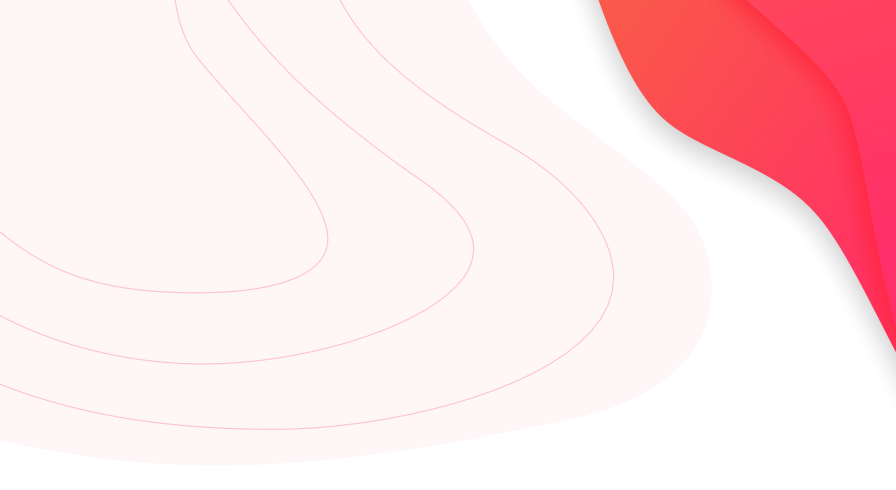
Reproduce this background procedurally as a Shadertoy shader.

```glsl
// Flowing paper-cut background: a white blob with thin contour lines on blush,
// and two overlapping red waves with soft shadows in the upper right corner.
// Each outline is a pen path of cubic curves turned into a signed distance.

const vec2 CANVAS = vec2(768.0, 420.0);   // design grid, y pointing down
const int STEPS = 20;                     // chords per cubic curve

const vec3 WHITE = vec3(1.0);
const vec3 BLUSH = vec3(0.995, 0.964, 0.967);
const vec3 LINE_PINK = vec3(1.0, 0.75, 0.81);
const vec3 CORAL = vec3(0.98, 0.345, 0.29);
const vec3 ROSE = vec3(1.0, 0.205, 0.385);
const vec3 SCARLET = vec3(1.0, 0.265, 0.365);
const vec3 MAGENTA = vec3(1.0, 0.185, 0.41);
const vec3 DEEP_RED = vec3(1.0, 0.14, 0.22);

struct Path {
    vec2 point;     // place being measured
    vec2 pen;       // current end of the path
    float dist2;    // squared distance to the path
    float side;     // flips at each crossing of a ray to the right
};

Path moveTo(vec2 point, vec2 start) {
    return Path(point, start, 1e9, 1.0);
}

void lineTo(inout Path path, vec2 end) {
    vec2 edge = end - path.pen;
    vec2 rel = path.point - path.pen;
    float along = clamp(dot(rel, edge) / dot(edge, edge), 0.0, 1.0);
    vec2 gap = rel - along * edge;
    path.dist2 = min(path.dist2, dot(gap, gap));
    bool spans = (path.pen.y > path.point.y) != (end.y > path.point.y);
    if (spans && rel.x < edge.x * rel.y / edge.y) path.side = -path.side;
    path.pen = end;
}

void curveTo(inout Path path, vec2 b, vec2 c, vec2 d) {
    vec2 a = path.pen;
    for (int i = 1; i <= STEPS; i++) {
        float t = float(i) / float(STEPS);
        float s = 1.0 - t;
        lineTo(path, s * s * s * a + 3.0 * s * t * (s * b + t * c) + t * t * t * d);
    }
}

// Negative to the left of the path, positive to its right
float signedDistance(Path path) {
    return path.side * sqrt(path.dist2);
}

float innerContour(vec2 p) {
    Path path = moveTo(p, vec2(150, -1));
    curveTo(path, vec2(153, 20), vec2(159, 38), vec2(172, 53));
    curveTo(path, vec2(215, 105), vec2(281, 165), vec2(281, 205));
    curveTo(path, vec2(281, 238), vec2(230, 251), vec2(170, 251));
    curveTo(path, vec2(90, 251), vec2(45, 236), vec2(-1, 198));
    return signedDistance(path);
}

float middleContour(vec2 p) {
    Path path = moveTo(p, vec2(195, -1));
    curveTo(path, vec2(235, 58), vec2(290, 104), vec2(350, 147));
    curveTo(path, vec2(382, 168), vec2(406, 190), vec2(406, 214));
    curveTo(path, vec2(406, 268), vec2(275, 312), vec2(175, 312));
    curveTo(path, vec2(110, 312), vec2(48, 296), vec2(-1, 270));
    return signedDistance(path);
}

float outerContour(vec2 p) {
    Path path = moveTo(p, vec2(291, -1));
    curveTo(path, vec2(318, 52), vec2(375, 90), vec2(435, 124));
    curveTo(path, vec2(495, 158), vec2(526, 202), vec2(526, 238));
    curveTo(path, vec2(526, 322), vec2(350, 368), vec2(235, 368));
    curveTo(path, vec2(140, 368), vec2(65, 355), vec2(-1, 329));
    return signedDistance(path);
}

float whiteBlob(vec2 p) {
    Path path = moveTo(p, vec2(401, -1));
    curveTo(path, vec2(425, 45), vec2(455, 75), vec2(500, 108));
    curveTo(path, vec2(560, 155), vec2(610, 180), vec2(610, 247));
    curveTo(path, vec2(610, 305), vec2(565, 343), vec2(490, 359));
    curveTo(path, vec2(390, 380), vec2(290, 399), vec2(185, 399));
    curveTo(path, vec2(110, 399), vec2(50, 389), vec2(-1, 377));
    return -signedDistance(path);
}

float lowerWave(vec2 p) {
    Path path = moveTo(p, vec2(499, -40));
    lineTo(path, vec2(513, 0));
    curveTo(path, vec2(530, 48), vec2(548, 84), vec2(570, 103));
    curveTo(path, vec2(600, 130), vec2(665, 143), vec2(700, 184));
    curveTo(path, vec2(722, 209), vec2(745, 258), vec2(768, 302));
    lineTo(path, vec2(850, 470));
    return -signedDistance(path);
}

float upperWave(vec2 p) {
    Path path = moveTo(p, vec2(597, -40));
    lineTo(path, vec2(640, 0));
    curveTo(path, vec2(672, 30), vec2(710, 58), vec2(725, 90));
    curveTo(path, vec2(742, 130), vec2(748, 215), vec2(768, 280));
    lineTo(path, vec2(815, 430));
    return -signedDistance(path);
}

float fill(float d, float pixel) { return clamp(0.5 - d / pixel, 0.0, 1.0); }

float stroke(float d, float width, float pixel) {
    return min(width / pixel, 1.0) * fill(abs(d) - 0.5 * width, max(pixel, width));
}

float shadow(float d, float blur) { return 1.0 - smoothstep(-blur, blur, d); }

vec3 ramp(vec2 p, vec2 from, vec2 to, vec3 first, vec3 last) {
    vec2 axis = to - from;
    return mix(first, last, clamp(dot(p - from, axis) / dot(axis, axis), 0.0, 1.0));
}

void mainImage(out vec4 fragColor, in vec2 fragCoord) {
    vec2 uv = fragCoord / iResolution.xy;
    vec2 p = vec2(uv.x, 1.0 - uv.y) * CANVAS;
    float pixel = CANVAS.x / iResolution.x;

    // Blob and its contour lines
    vec3 color = mix(BLUSH, WHITE, fill(whiteBlob(p), pixel));
    float contour = min(abs(innerContour(p)), min(abs(middleContour(p)), abs(outerContour(p))));
    color = mix(color, LINE_PINK, stroke(contour, 0.9, pixel));

    // Waves, each above its own shadow
    color *= 1.0 - 0.22 * shadow(lowerWave(p - vec2(0, 7)), 23.0);
    float upper = upperWave(p);
    vec3 wave = ramp(p, vec2(520, 20), vec2(760, 190), CORAL, ROSE);
    wave = mix(wave, DEEP_RED, 1.3 * shadow(upper, 28.0) * step(0.0, upper + pixel));
    vec3 top = ramp(p, vec2(690, 0), vec2(765, 210), SCARLET, MAGENTA);
    wave = mix(wave, top, fill(upper, pixel));
    color = mix(color, wave, fill(lowerWave(p), pixel));

    fragColor = vec4(color, 1.0);
}
```
